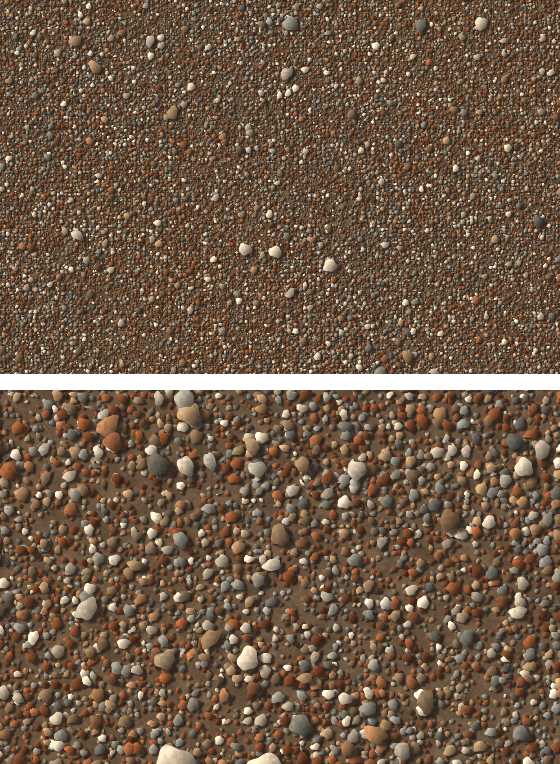
Top, the full canvas; bottom, a detail of the centre.
Give the GLSL for this texture, as a WebGL 1 fragment shader.

```glsl
precision highp float;
// Sunlit gravel on sandy soil: cellular layers of rounded stones, from fine
// grit to a few large pebbles, each lit from the upper left and casting a
// short shadow. Layered sines thin the stones out into bare sandy patches.

uniform vec2 u_resolution;

const vec2 LIGHT = vec2(-0.85, 0.52);

vec3 hash3(vec2 p) {
  vec3 q = fract(p.xyx * vec3(0.1031, 0.1030, 0.0973));
  q += dot(q, q.yzx + 33.33);
  return fract((q.xxy + q.yzz) * q.zyx);
}

// Slow, warped waves, roughly -1 to 1
float waves(vec2 p) {
  float sum = 0.0, amp = 0.5;
  for (int i = 0; i < 4; i++) {
    p += 0.6 * sin(p.yx * 1.3 + float(i) * 2.1);
    sum += amp * sin(p.x) * cos(p.y);
    p = mat2(1.2, 1.5, -1.5, 1.2) * p + 4.7;
    amp *= 0.65;
  }
  return sum;
}

// Distance to a lumpy, slightly flattened stone
float stoneDistance(vec2 d, vec3 form) {
  float turn = 6.283 * form.y;
  d = mat2(cos(turn), sin(turn), -sin(turn), cos(turn)) * d;
  d.y *= 1.0 + 0.6 * form.z;
  float a = atan(d.y, d.x + 1e-5);
  float lumps = 0.09 * sin(3.0 * a + 20.0 * form.x) + 0.06 * sin(5.0 * a + 9.0 * form.z);
  return length(d) - mix(0.3, 0.53, form.x) * (1.0 + lumps);
}

vec3 stoneColor(float kind, float tone) {
  vec3 rust = vec3(0.56, 0.32, 0.19);
  vec3 sandy = vec3(0.64, 0.51, 0.37);
  vec3 grey = vec3(0.53, 0.51, 0.46);
  vec3 cream = vec3(0.86, 0.78, 0.67);
  vec3 c = mix(rust, sandy, smoothstep(0.2, 0.42, kind));
  c = mix(c, grey, smoothstep(0.55, 0.64, kind));
  c = mix(c, cream, smoothstep(0.78, 0.88, kind));
  return c * mix(0.72, 1.2, tone);
}

// Lays one size of stones, with their shadows, over the ground
vec3 addStones(vec3 ground, vec2 p, float cells, float density, float paleness) {
  vec2 q = p * cells;
  float soft = 0.65 * cells / u_resolution.y;
  float nearest = 9.0, shadow = 0.0;
  vec3 face = ground;
  for (int j = -1; j <= 1; j++) {
    for (int i = -1; i <= 1; i++) {
      vec2 id = floor(q) + vec2(float(i), float(j));
      vec3 place = hash3(id + cells * 3.0);
      if (place.z > density) continue;
      vec3 form = hash3(id + cells * 5.0 + 71.0);
      vec3 tint = hash3(id + cells * 7.0 + 139.0);
      vec2 d = q - id - 0.2 - 0.6 * place.xy;
      float edge = stoneDistance(d, form);
      float shadowEdge = stoneDistance(d + LIGHT * 0.26, form);
      shadow = max(shadow, 1.0 - smoothstep(-0.12, 0.12 + soft, shadowEdge));
      if (edge < nearest) {
        nearest = edge;
        float lit = dot(d, LIGHT) / mix(0.3, 0.53, form.x);
        face = stoneColor(min(tint.x + paleness, 1.0), tint.y);
        face *= 0.9 + 0.5 * clamp(lit, -0.9, 0.7);
      }
    }
  }
  ground = mix(ground, vec3(0.17, 0.135, 0.11), 0.82 * shadow);
  return mix(face, ground, smoothstep(-soft, soft, nearest));
}

void main() {
  vec2 p = gl_FragCoord.xy / u_resolution.y + 0.37;

  // Bare sand, with gentle changes of height and tone
  float patches = waves(p * 7.0) + 0.5 * waves(p * 23.0 + 8.0);
  float cover = clamp(0.64 - 0.34 * patches, 0.22, 0.9);
  vec3 color = vec3(0.45, 0.355, 0.265) * (0.92 + 0.16 * waves(p * 70.0));

  // Grit, gravel and pebbles, from small to large
  color = addStones(color, p, 171.0, 0.6, -0.08);
  color = addStones(color, p, 117.0, cover * 0.8, 0.0);
  color = addStones(color, p, 83.0, cover * 0.75, 0.03);
  color = addStones(color, p, 47.0, 0.09, 0.22);
  color = addStones(color, p, 25.0, 0.014, 0.35);

  // Fine mineral speckle and broad warm-to-cool drift
  vec3 speck = hash3(floor(p * 340.0) + 11.0);
  color *= 0.93 + 0.14 * speck.x;
  color *= 1.0 + vec3(0.03, 0.0, -0.03) * waves(p * 3.0 + 2.0);
  gl_FragColor = vec4(clamp(color, 0.0, 1.0), 1.0);
}
```
